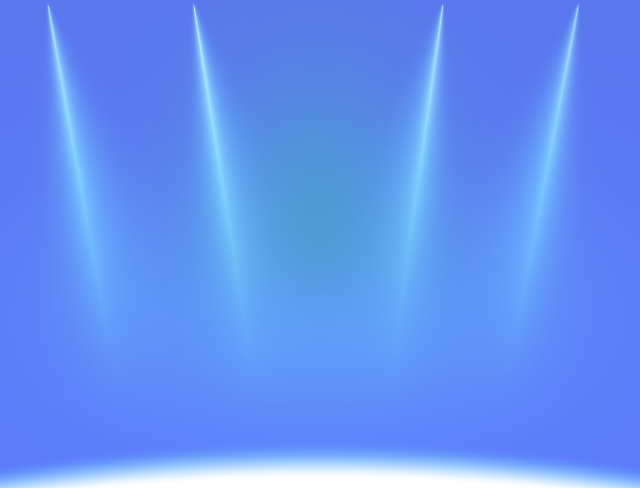
Reproduce this background procedurally as a WebGL 1 fragment shader.

```glsl
precision highp float;

uniform vec2 u_resolution;

float softSpot(vec2 p, vec2 center, vec2 radius) {
  vec2 q = (p - center) / radius;
  return exp(-dot(q, q));
}

// Backdrop: blue wall, broad ambient light and a teal haze
vec3 backdrop(vec2 p) {
  vec3 color = mix(vec3(0.36, 0.48, 0.98), vec3(0.355, 0.465, 0.93), p.y);
  float ambient = softSpot(p, vec2(0.65, 0.36), vec2(0.50, 0.26));
  color = mix(color, vec3(0.38, 0.62, 0.99), 0.85 * ambient);
  float hazeHeight = p.y > 0.53 ? 0.32 : 0.16;
  float haze = softSpot(p, vec2(0.65, 0.53), vec2(0.24, hazeHeight));
  return mix(color, vec3(0.30, 0.61, 0.81), 0.9 * haze);
}

// Spotlight: wide halo leaning inward, bright shaft and a pale tip
vec3 addBeam(vec3 color, vec2 p, float apexX, float lean, float power) {
  float depth = 0.993 - p.y;
  float reach = max(depth, 0.0);
  float angle = (p.x - apexX - lean * reach) / (reach + 0.012);
  float haloWidth = angle * lean > 0.0 ? 0.20 : 0.11;
  float lit = smoothstep(-0.002, 0.008, depth);

  float halo = exp(-pow(abs(angle) / haloWidth, 1.7));
  halo *= lit * (1.0 - smoothstep(0.35, 0.92, reach));
  color = mix(color, vec3(0.39, 0.68, 1.0), 0.65 * halo);

  float shaft = exp(-abs(angle) / 0.055);
  shaft *= lit * (1.0 - smoothstep(0.15, 0.85, reach));
  vec3 shaftColor = mix(vec3(0.51, 0.89, 1.0), vec3(0.85, 0.98, 1.0), exp(-5.0 * reach));
  return mix(color, shaftColor, power * shaft);
}

// Stage floor: curved white pool with a blue rim
vec3 addFloor(vec3 color, vec2 uv) {
  float side = 2.0 * uv.x - 1.0;
  float height = uv.y + 0.05 * side * side;
  float glow = 1.0 - smoothstep(0.018, 0.098, height);
  return mix(color, vec3(1.0), pow(vec3(glow), vec3(1.7, 1.0, 0.8)));
}

void main() {
  vec2 uv = gl_FragCoord.xy / u_resolution;
  vec2 p = uv * vec2(1.313, 1.0);
  vec3 color = backdrop(p);

  vec4 apexes = vec4(0.098, 0.397, 0.909, 1.187);
  vec4 leans = vec4(0.180, 0.160, -0.140, -0.190);
  vec4 powers = vec4(0.85, 0.95, 0.85, 0.75);
  for (int i = 0; i < 4; i++) {
    color = addBeam(color, p, apexes[i], leans[i], powers[i]);
  }

  gl_FragColor = vec4(addFloor(color, uv), 1.0);
}
```
